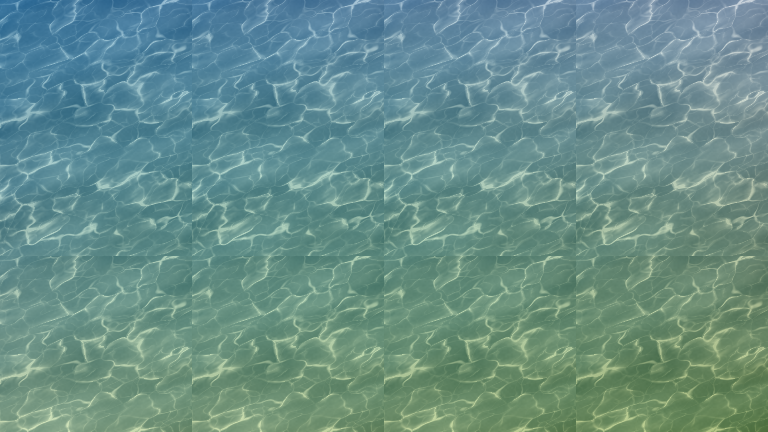
A WebGL 2 fragment shader for this texture:

```glsl
#version 300 es
precision highp float;
// Sunlit shallow water: a tile of caustic light, repeated four across and
// about 1.7 down from the top left, over a smooth four-corner colour wash.
// The light is a warped cell network of broken lines, veils and soft patches.
#define REPEATS vec2(4.0, 1.6875)
#define TILE_SHAPE vec2(0.75, 1.0)
#define CELLS vec2(9.0, 14.0)
#define SLANT 0.30
#define WARP 0.75
#define LINE_WIDTH 0.045
#define LINE_LIGHT 0.50
#define VEIL_LIGHT 0.62
#define PATCH_LIGHT 0.22
#define SWELL 0.085
#define SUN_TINT vec3(0.36, 0.30, 0.23)

uniform vec2 u_resolution;
out vec4 outColor;

float hash(vec2 p) {
  return fract(sin(dot(p, vec2(127.1, 311.7))) * 43758.5453);
}

vec2 hash2(vec2 p) {
  return vec2(hash(p), hash(p + 37.2));
}

float noise(vec2 p) {
  vec2 i = floor(p), f = fract(p);
  f = f * f * (3.0 - 2.0 * f);
  float low = mix(hash(i), hash(i + vec2(1, 0)), f.x);
  float high = mix(hash(i + vec2(0, 1)), hash(i + vec2(1, 1)), f.x);
  return mix(low, high, f.y);
}

// Distance to the nearest cell border, and a random value for the cell
vec2 cellBorder(vec2 p) {
  vec2 base = floor(p), f = fract(p), nearest = vec2(0), nearestId = vec2(0);
  float best = 9.0, border = 9.0;
  for (int y = -1; y <= 1; y++)
    for (int x = -1; x <= 1; x++) {
      vec2 id = vec2(x, y);
      vec2 r = id + 0.1 + 0.8 * hash2(base + id) - f;
      if (dot(r, r) < best) { best = dot(r, r); nearest = r; nearestId = id; }
    }
  for (int y = -2; y <= 2; y++)
    for (int x = -2; x <= 2; x++) {
      vec2 id = nearestId + vec2(x, y);
      vec2 r = id + 0.1 + 0.8 * hash2(base + id) - f;
      vec2 gap = r - nearest;
      if (dot(gap, gap) > 0.0001)
        border = min(border, dot(0.5 * (r + nearest), normalize(gap)));
    }
  return vec2(border, hash(base + nearestId + 91.0));
}

// One network of broken lines with grainy veils fading into some cells
float caustics(vec2 p, float pixel) {
  vec2 bend = vec2(noise(p * 0.9 + 5.0), noise(p * 0.9 + 23.0)) - 0.5;
  vec2 ripple = vec2(noise(p * 2.6 + 41.0), noise(p * 2.6 + 67.0)) - 0.5;
  vec2 cell = cellBorder(p + WARP * (bend + 0.5 * ripple));
  float strength = 0.2 + 1.1 * smoothstep(0.2, 0.85, noise(p * 1.7 + 11.0));
  float breaks = 0.35 + 1.1 * noise(p * 3.7 + 53.0);
  float width = LINE_WIDTH * (0.5 + 0.7 * strength * breaks);
  float line = breaks * (1.0 - smoothstep(0.0, width + pixel, cell.x));
  float grain = 0.2 + 1.4 * noise(vec2(p.x * 4.0 + p.y * 6.0, p.y * 4.0 - p.x));
  float veil = exp(-cell.x * 5.5) * smoothstep(0.25, 0.9, cell.y) * grain;
  return strength * (LINE_LIGHT * line + VEIL_LIGHT * veil);
}

// Colour of the water between its four corners, turning teal in the middle
vec3 water(vec2 uv) {
  vec3 top = mix(vec3(0.18, 0.42, 0.59), vec3(0.45, 0.54, 0.64), uv.x);
  vec3 bottom = mix(vec3(0.44, 0.57, 0.48), vec3(0.33, 0.46, 0.27), uv.x);
  vec2 middle = 4.0 * uv * (1.0 - uv);
  return mix(bottom, top, uv.y) + vec3(-0.02, 0.015, 0.0) * middle.x * middle.y;
}

void main() {
  vec2 uv = gl_FragCoord.xy / u_resolution;

  // Position in the tile, measured down from its top left
  vec2 tile = fract(vec2(uv.x, 1.0 - uv.y) * REPEATS);
  vec2 q = tile * TILE_SHAPE;
  vec2 slanted = vec2(q.x, q.y + SLANT * q.x);
  vec2 p = slanted * CELLS;
  float pixel = REPEATS.y / u_resolution.y * CELLS.y * 0.7;

  // Coarse network, with a finer and fainter one crossing it
  float light = caustics(p, pixel);
  light += 0.28 * caustics(p * 1.5 + 17.0, pixel * 1.5);
  float lowBand = (tile.y - 0.80) / 0.13;
  light *= 0.9 + 0.3 * exp(-lowBand * lowBand);

  // Soft patches of gathered light
  float patches = noise(slanted * vec2(9.0, 21.0) + 31.0);
  light += PATCH_LIGHT * (patches - 0.4);

  // Feathered bright streak near the left side of the tile
  vec2 s = vec2(q.x - 0.10, q.y - 0.46 + 0.3 * (q.x - 0.10));
  float feather = noise(vec2(q.x * 75.0 + q.y * 45.0, q.y * 25.0));
  light += 0.8 * feather * exp(-dot(s * s, vec2(130.0, 5500.0)));

  // Broad slanted swells darken and lift the water
  float swell = noise(slanted * vec2(4.0, 12.0) + 7.0) - 0.5;
  vec3 color = water(uv) + SWELL * swell;
  color += SUN_TINT * min(light, 0.95);
  color += 0.018 * (noise(q * 130.0) - 0.5);
  outColor = vec4(color, 1.0);
}
```
